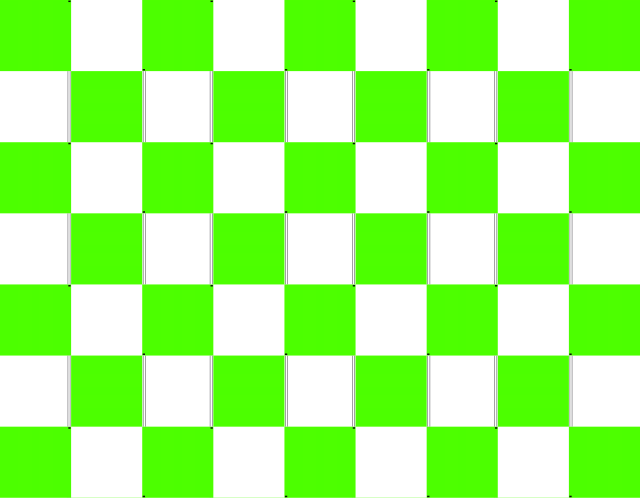
Reproduce this pattern procedurally as a WebGL 1 fragment shader.

```glsl
precision highp float;
// Green and white checkerboard, nine cells across and seven down, with fine
// grey double rules inside the sides of alternate white cells and small dark
// ticks at two opposite corners. Edges use exact box-filter coverage.

uniform vec2 u_resolution;

// Fraction of a pixel of the given width, centred at x, lying in [lo, hi].
float span(float x, float lo, float hi, float pixel) {
  float overlap = min(hi, x + 0.5 * pixel) - max(lo, x - 0.5 * pixel);
  return clamp(overlap / pixel, 0.0, 1.0);
}

float rule(float x, float centre, float pixel) {
  return span(x, centre - 0.005, centre + 0.005, pixel);
}

void main() {
  // Position in cells, measured from the top left corner.
  float pixel = 9.0 / u_resolution.x;
  vec2 p = vec2(gl_FragCoord.x, u_resolution.y - gl_FragCoord.y) * pixel;

  // Two-by-two repeat, centred on a ruled white cell.
  vec2 q = mod(p - vec2(0.5, 1.5) + 1.0, 2.0) - 1.0;

  // Checkerboard: green where exactly one of column and row is selected.
  float column = span(q.x, -0.5, 0.5, pixel);
  float row = span(q.y, -0.5, 0.5, pixel);
  float green = mix(column, 1.0 - column, row);
  vec3 color = mix(vec3(1.0), vec3(0.30, 1.0, 0.0), green);

  // Rules and ticks appear only at borders inside the canvas.
  float inner = step(0.5, p.x) * step(p.x, 8.5);

  // Paired vertical rules.
  float side = abs(q.x);
  float rules = rule(side, 0.455, pixel) + rule(side, 0.486, pixel);
  color = mix(color, vec3(0.49, 0.48, 0.50), min(rules, 1.0) * row * inner);

  // Ticks above the left rules and, by half-turn symmetry, below the right.
  vec2 t = q.x < 0.0 ? q : -q;
  float tick = span(t.x, -0.493, -0.461, pixel) * span(t.y, -0.529, -0.508, pixel);
  color = mix(color, vec3(0.03, 0.06, 0.03), tick * inner);

  gl_FragColor = vec4(color, 1.0);
}
```
